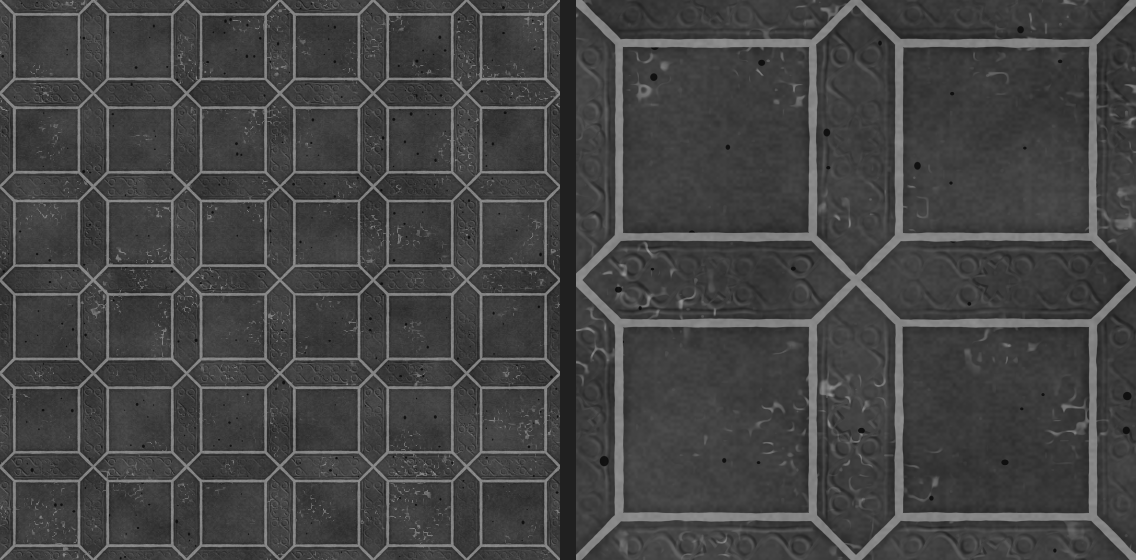
Left, the full canvas; right, a detail of the centre.
This texture is drawn by a Shadertoy shader. Its source:

```glsl
const float REPEATS = 6.0;          // tiles across and down
const float SQUARE_HALF = 0.346;    // half side of the square tile, in repeats
const float JOINT_HALF = 0.0145;    // half width of the grout
const float JOINT_WOBBLE = 0.008;
const float PIT_GRID = 96.0;        // pit cells across the canvas
const float PIT_CHANCE = 0.045;
const float RELIEF_DEPTH = 0.065;
const float SCUFF_GAIN = 0.24;
const vec3 STONE = vec3(0.238);
const vec3 GROUT = vec3(0.525);
const vec3 PIT = vec3(0.045);
const float TAU = 6.2831853;

float hash(vec2 p) {
    return fract(sin(dot(p, vec2(127.1, 311.7))) * 43758.5453);
}

// Value noise on the unit canvas, wrapping after a whole number of cells
float noise(vec2 uv, float cells, float seed) {
    vec2 p = uv * cells;
    vec2 i = floor(p);
    vec2 f = fract(p);
    f = f * f * (3.0 - 2.0 * f);
    vec2 lo = mod(i, cells) + seed;
    vec2 hi = mod(i + 1.0, cells) + seed;
    return mix(mix(hash(lo), hash(vec2(hi.x, lo.y)), f.x),
               mix(hash(vec2(lo.x, hi.y)), hash(hi), f.x), f.y);
}

float fbm(vec2 uv, float cells, float seed) {
    float sum = 0.0, gain = 0.5;
    for (int k = 0; k < 4; k++) {
        sum += gain * noise(uv, cells, seed + float(k) * 7.0);
        cells *= 2.0;
        gain *= 0.5;
    }
    return sum / 0.9375;
}

// Mirrored vine, rings and rosette pressed into a strip; s = (along, across)
float ornament(vec2 s) {
    s = abs(s);
    float vine = abs(s.y - 0.052 - 0.04 * cos(TAU * 5.0 * s.x)) * 0.7;
    vec2 cell = vec2((fract(s.x * 5.0) - 0.5) / 5.0, s.y - 0.05);
    float rings = abs(length(cell) - 0.034);
    float angle = atan(s.y, s.x + 0.0001);
    float rosette = abs(length(s) - 0.07 - 0.018 * cos(6.0 * angle));
    float border = abs(s.y - 0.112);
    float d = min(min(vine, rings), min(rosette, border));
    return 1.0 - smoothstep(0.002, 0.012, d);
}

// Sparse round holes, one candidate per grid cell
float pits(vec2 uv, float pixel) {
    vec2 p = uv * PIT_GRID;
    vec2 id = mod(floor(p), PIT_GRID);
    vec2 centre = 0.3 + 0.4 * vec2(hash(id + 3.1), hash(id + 8.7));
    float radius = mix(0.09, 0.26, pow(hash(id + 5.3), 2.0));
    vec2 d = (fract(p) - centre) * vec2(1.0, 0.7 + 0.6 * hash(id + 1.9));
    float soft = pixel * PIT_GRID * 0.7;
    float disc = 1.0 - smoothstep(radius - soft, radius + soft, length(d));
    return disc * step(hash(id + 13.0), PIT_CHANCE);
}

void mainImage(out vec4 fragColor, in vec2 fragCoord) {
    vec2 uv = fragCoord / iResolution.xy;
    float pixel = 1.0 / min(iResolution.x, iResolution.y);
    vec2 p = uv * REPEATS;
    vec2 q = fract(p) - 0.5;
    vec2 a = abs(q);
    float reach = max(a.x, a.y);

    // Piece under the point: square, upright strip or level strip
    bool isStrip = reach > SQUARE_HALF;
    bool upright = a.x > a.y;
    vec2 id = floor(p);
    vec2 across = p - floor(p + 0.5);
    vec2 s = upright ? vec2(q.y, across.x) : vec2(q.x, across.y);
    if (isStrip) {
        id = upright ? vec2(floor(p.x + 0.5), id.y) + vec2(0.0, 20.0)
                     : vec2(id.x, floor(p.y + 0.5)) + vec2(0.0, 40.0);
        id = vec2(mod(id.x, REPEATS), 20.0 * floor(id.y / 20.0) + mod(mod(id.y, 20.0), REPEATS));
    }
    float tone = hash(id + 0.7);

    // Distance to the nearest joint
    float edge = abs(reach - SQUARE_HALF);
    if (isStrip) edge = min(edge, abs(a.x - a.y) * 0.7071);

    // Stone body with clouds, grain and darkened rims
    float cloud = fbm(uv, 18.0, 11.0) - 0.5;
    float grain = noise(uv, 256.0, 23.0) + noise(uv, 512.0, 31.0) - 1.0;
    float shade = 0.026 * (tone - 0.5) + 0.12 * cloud + 0.035 * grain;
    shade -= 0.045 * (1.0 - smoothstep(0.01, 0.055, edge));

    // Worn relief, lit from one side
    if (isStrip) {
        vec2 warp = vec2(noise(uv, 90.0, 41.0), noise(uv, 90.0, 47.0)) - 0.5;
        vec2 w = s + 0.014 * warp;
        float lit = ornament(w + 0.004) - ornament(w - 0.004);
        float wear = smoothstep(0.25, 0.7, noise(uv, 42.0, 53.0));
        float inside = smoothstep(0.022, 0.04, edge);
        shade += RELIEF_DEPTH * inside * (0.35 + 0.65 * wear) * (0.5 + tone) * (lit + 0.18 * ornament(w));
    }

    // Pale scuffs: broken contour flecks gathered in patches
    float patches = smoothstep(0.53, 0.76, fbm(uv, 24.0, 61.0) + 0.08 * (hash(id + 4.2) - 0.5));
    float fleck = 1.0 - smoothstep(0.02, 0.13, abs(noise(uv, 150.0, 67.0) - 0.5));
    fleck *= smoothstep(0.4, 0.75, noise(uv, 210.0, 71.0));
    float dust = smoothstep(0.87, 0.98, noise(uv, 230.0, 79.0));
    shade += SCUFF_GAIN * fleck * patches + 0.1 * dust * (0.3 + patches);

    vec3 color = STONE + shade;
    color = mix(color, PIT, 0.9 * pits(uv, pixel));

    // Grout with ragged edges
    float halfWidth = JOINT_HALF + JOINT_WOBBLE * (fbm(uv, 84.0, 83.0) - 0.5);
    float soft = 0.7 * pixel * REPEATS;
    float joint = 1.0 - smoothstep(halfWidth - soft, halfWidth + soft, edge);
    vec3 grout = GROUT + 0.04 * grain + 0.06 * cloud;
    color = mix(color, grout, joint);

    fragColor = vec4(clamp(color, 0.0, 1.0), 1.0);
}
```
